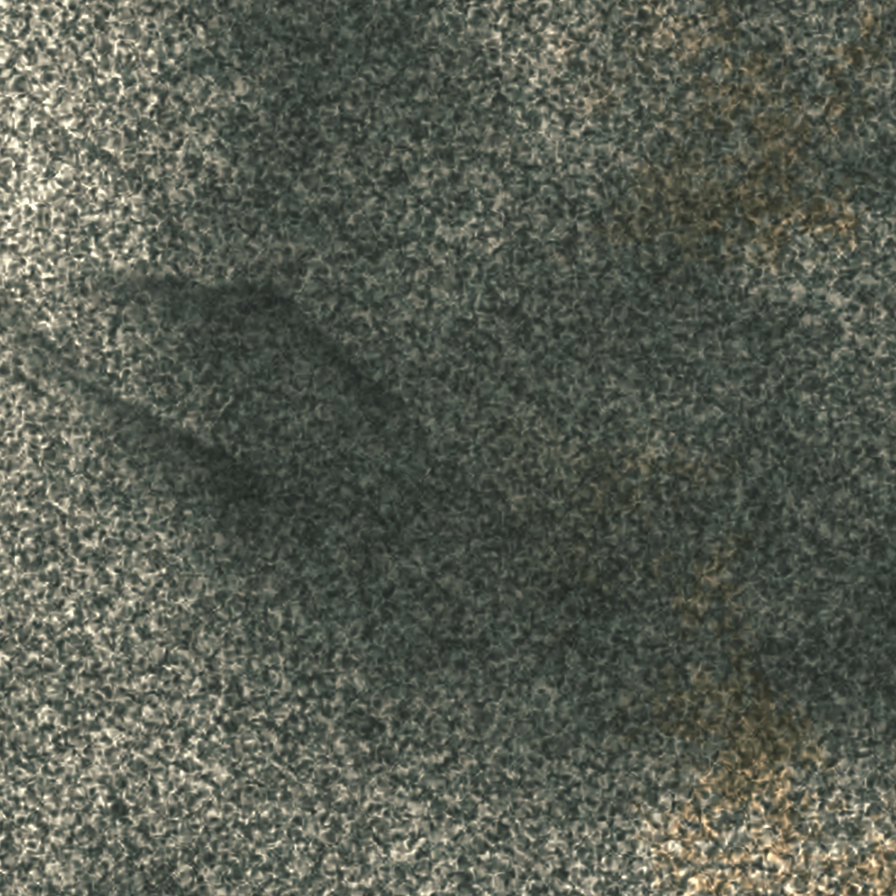
Reproduce this texture procedurally as a Shadertoy shader.

```glsl
const vec3 COOL_STONE = vec3(0.89, 1.02, 0.91);
const vec3 WARM_STONE = vec3(1.03, 1.00, 0.88);
const vec3 RUST_TINT = vec3(1.16, 0.98, 0.80);
const float BASE_LOG_TONE = -1.20;   // log brightness of the unlit stone
const float PATCH_GAIN = 0.42;       // pale weathered areas
const float CLOUD_GAIN = 0.48;       // irregular mottling
const float SHADOW_GAIN = 0.48;      // shade below the ledges
const float GRAIN_DARK = 0.68;       // grain contrast in dark stone
const float GRAIN_PALE = 1.12;       // grain contrast in pale stone
const float GRAIN_CELLS = 165.0;     // coarse grains across the canvas
const float CLOUD_CELLS = 3.2;
const float SHADOW_DEPTH = 0.055;
const mat2 TURN = mat2(0.8, 0.6, -0.6, 0.8);

// Integer hash of a lattice point, 0 to 1
float hash(vec2 cell) {
    uvec2 q = uvec2(ivec2(cell) + 32768);
    uint h = q.x * 1597334677u ^ q.y * 3812015801u;
    h = (h ^ (h >> 16)) * 2146121005u;
    h = (h ^ (h >> 15)) * 2221713035u;
    h ^= h >> 16;
    return float(h >> 8) / 16777216.0;
}

// Smooth value noise, centred on zero
float noise(vec2 p) {
    vec2 cell = floor(p);
    vec2 f = fract(p);
    f = f * f * (3.0 - 2.0 * f);
    float low = mix(hash(cell), hash(cell + vec2(1, 0)), f.x);
    float high = mix(hash(cell + vec2(0, 1)), hash(cell + vec2(1, 1)), f.x);
    return mix(low, high, f.y) - 0.5;
}

float fbm(vec2 p) {
    float sum = 0.0;
    float weight = 1.0;
    for (int i = 0; i < 5; i++) {
        sum += weight * noise(p);
        p = TURN * p * 2.03 + 17.3;
        weight *= 0.55;
    }
    return sum;
}

// Shade that starts crisply at a ledge and fades out below it
float ledgeShadow(float depth) {
    return smoothstep(-0.012, 0.014, depth) * exp(-max(depth, 0.0) / SHADOW_DEPTH);
}

float ledges(vec2 p) {
    float wobble = 0.022 * fbm(p * 14.0 + 5.0);
    float lowerCrest = 0.665 - 0.9 * p.x + 0.75 * p.x * p.x + wobble;
    float upperCrest = 0.70 - 0.08 * p.x - 0.87 * max(p.x - 0.31, 0.0) + wobble;
    float lower = ledgeShadow(lowerCrest - p.y) * smoothstep(0.38, 0.22, p.x);
    float upper = ledgeShadow(upperCrest - p.y)
                * smoothstep(0.05, 0.14, p.x) * smoothstep(0.52, 0.40, p.x);
    return max(lower, upper);
}

// Pale areas along the left and lower edges, with one spot at the right
float palePatches(vec2 p) {
    vec2 q = p + 0.13 * vec2(fbm(p * 4.0 + 31.0), fbm(p * 4.0 + 57.0));
    float left = smoothstep(0.48, 0.05, q.x);
    float bottom = smoothstep(0.36, 0.02, q.y);
    float spot = 0.75 * smoothstep(0.17, 0.02, length((q - vec2(0.93, 0.73)) * vec2(1.0, 1.4)));
    return 1.0 - (1.0 - left) * (1.0 - bottom) * (1.0 - spot);
}

// Two layers of short, slightly crooked grains
float grains(vec2 p) {
    vec2 q = p * GRAIN_CELLS;
    q += 0.7 * vec2(noise(q * 0.6 + 9.0), noise(q * 0.6 + 41.0));
    return noise(TURN * q) + 0.75 * noise(q * 1.63 + 73.0);
}

void mainImage(out vec4 fragColor, in vec2 fragCoord) {
    vec2 p = fragCoord / iResolution.xy;

    // Broad tone
    float pale = palePatches(p);
    float shadow = ledges(p);
    float cloud = fbm(p * CLOUD_CELLS + 12.0);
    float tone = PATCH_GAIN * pale + CLOUD_GAIN * cloud - SHADOW_GAIN * shadow;

    // Grain, calmer in dark and shaded stone
    float grainGain = mix(GRAIN_DARK, GRAIN_PALE, smoothstep(-0.15, 0.45, tone));
    float grain = grains(p) * grainGain * (1.0 - 0.4 * shadow);
    float brightness = exp(BASE_LOG_TONE + tone + grain);

    // Cool hollows, warm highlights and scattered rust
    float warmth = smoothstep(0.20, 0.62, brightness + 0.12 * noise(p * 60.0));
    vec3 tint = mix(COOL_STONE, WARM_STONE, warmth);
    float rust = smoothstep(0.05, 0.5, fbm(p * 5.0 + 88.0) + 0.5 * noise(p * 90.0))
               * smoothstep(0.45, 0.95, p.x + 0.3 * pale);
    tint = mix(tint, tint * RUST_TINT, 0.7 * rust);

    fragColor = vec4(clamp(brightness * tint, 0.0, 1.0), 1.0);
}
```
